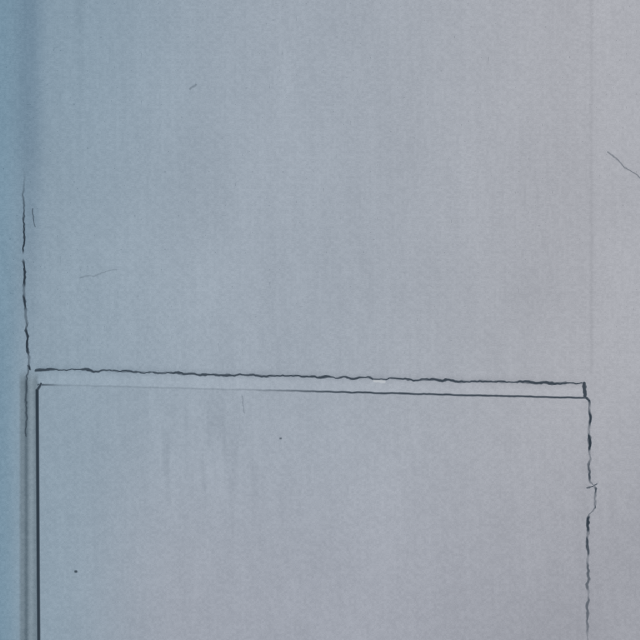
A Shadertoy shader for this texture:

```glsl
// Weathered blue-grey plaster wall with a recessed panel outlined by cracks.

float hash(vec2 p) {
    return fract(sin(dot(p, vec2(127.1, 311.7))) * 43758.5453);
}

float noise(vec2 p) {
    vec2 i = floor(p), f = fract(p);
    f = f * f * (3.0 - 2.0 * f);
    return mix(mix(hash(i), hash(i + vec2(1, 0)), f.x),
               mix(hash(i + vec2(0, 1)), hash(i + vec2(1, 1)), f.x), f.y);
}

float fbm(vec2 p) {
    float sum = 0.0, amp = 0.5;
    for (int i = 0; i < 5; i++) {
        sum += amp * noise(p);
        p = p * 2.03 + 17.3;
        amp *= 0.5;
    }
    return sum;
}

// Soft-edged line between two points
float stroke(vec2 p, vec2 a, vec2 b, float halfWidth) {
    vec2 d = b - a;
    float t = clamp(dot(p - a, d) / dot(d, d), 0.0, 1.0);
    float aa = 0.7 / iResolution.y + 0.0005;
    return 1.0 - smoothstep(halfWidth - aa, halfWidth + aa, length(p - a - d * t));
}

// Gaussian band across one axis
float band(float x, float centre, float width) {
    float d = (x - centre) / width;
    return exp(-d * d);
}

void mainImage(out vec4 fragColor, in vec2 fragCoord) {
    vec2 p = fragCoord / iResolution.xy;

    // Broad light: blue shade on the left, neutral grey on the right
    vec3 col = mix(vec3(0.555, 0.625, 0.680), vec3(0.620, 0.660, 0.705), smoothstep(0.03, 0.45, p.x));
    col = mix(col, vec3(0.660, 0.668, 0.695), smoothstep(0.35, 0.95, p.x));
    col = mix(col, vec3(0.630, 0.640, 0.680), 0.65 * smoothstep(0.45, 0.0, p.y) * smoothstep(0.06, 0.3, p.x));
    col -= vec3(0.030, 0.018, 0.012) * smoothstep(0.55, 1.0, p.y) * smoothstep(0.5, 0.05, p.x);
    col -= vec3(0.035, 0.036, 0.040) * smoothstep(0.55, 1.0, p.x) * smoothstep(0.4, 0.0, p.y);
    col += 0.012 * smoothstep(0.915, 0.945, p.x);

    // Left pillar and its grimy edge
    float below = smoothstep(0.425, 0.400, p.y);
    col = mix(col, vec3(0.455, 0.570, 0.645), 0.75 * smoothstep(0.05, 0.0, p.x));
    col -= vec3(0.075, 0.065, 0.055) * band(p.x, 0.045, 0.022) * (1.0 - below) * smoothstep(0.4, 0.95, p.y + 0.25 * fbm(p * vec2(60, 12)));
    col -= 0.035 * band(p.x, 0.125, 0.008) * smoothstep(0.7, 1.0, p.y) * fbm(p * vec2(40, 15));

    // Shaded groove beside the lower panel
    float groove = smoothstep(0.028, 0.034, p.x) * smoothstep(0.062, 0.056, p.x);
    col = mix(col, vec3(0.43, 0.49, 0.53), 0.75 * groove * below);
    col -= 0.09 * band(p.x, 0.041, 0.003) * below;
    col += 0.05 * band(p.x, 0.049, 0.004) * below;

    // Mottling, faint vertical stains and grain
    col += 0.035 * (fbm(p * 7.0) - 0.48);
    col += 0.025 * (fbm(p * vec2(45, 9)) - 0.48);
    col -= 0.05 * band(p.x, 0.30, 0.10) * band(p.y, 0.28, 0.09) * smoothstep(0.45, 0.8, fbm(p * vec2(50, 8) + 4.0));
    col += 0.030 * (noise(p * 256.0) - 0.5) + 0.018 * (hash(floor(p * 512.0)) - 0.5);
    float pit = smoothstep(0.91, 1.0, noise(p * 190.0 + 31.0));
    col -= 0.05 * pit * smoothstep(0.3, 0.6, p.y);

    // Jagged coordinates shared by all cracks
    vec2 rough = vec2(noise(p.yy * vec2(95, 0) + 3.0), noise(p.xx * vec2(80, 0) + 8.0)) - 0.5;
    rough += 0.5 * (vec2(noise(p * 240.0), noise(p * 240.0 + 50.0)) - 0.5);
    vec2 q = p + 0.0035 * rough;
    float chip = noise(p * vec2(65, 55) + 12.0);

    // Light slab lip between the two horizontal cracks
    float along = clamp((p.x - 0.058) / 0.857, 0.0, 1.0);
    float topEdge = mix(0.423, 0.400, along);
    float lowEdge = mix(0.398, 0.378, along);
    float inside = smoothstep(0.055, 0.065, p.x) * smoothstep(0.920, 0.910, p.x);
    float lip = smoothstep(lowEdge, lowEdge + 0.003, p.y) * smoothstep(topEdge, topEdge - 0.003, p.y);
    col += 0.018 * lip * inside;
    col -= 0.035 * inside * band(p.y, topEdge, 0.006);

    // Horizontal cracks, the lower one fading out towards the left
    float ink = stroke(q, vec2(0.055, 0.423), vec2(0.43, 0.4125), 0.0007 + 0.0014 * chip) * 0.85;
    ink = max(ink, stroke(q, vec2(0.43, 0.4125), vec2(0.915, 0.400), 0.0006 + 0.0016 * chip) * 0.9);
    float fade = 0.12 + 0.78 * smoothstep(0.36, 0.56, p.x) + 0.6 * smoothstep(0.10, 0.06, p.x);
    ink = max(ink, stroke(p + 0.001 * rough, vec2(0.060, 0.399), vec2(0.918, 0.378), 0.0013) * fade);

    // Left cracks: ragged above, straight and deep below
    float ragged = smoothstep(0.15, 0.5, chip) * smoothstep(0.75, 0.62, p.y);
    ink = max(ink, stroke(q, vec2(0.037, 0.735), vec2(0.037, 0.58), 0.0014) * ragged);
    ink = max(ink, stroke(q, vec2(0.037, 0.58), vec2(0.045, 0.425), 0.0018) * (0.4 + 0.6 * ragged));
    ink = max(ink, stroke(q, vec2(0.050, 0.675), vec2(0.054, 0.647), 0.0008) * 0.5);
    ink = max(ink, stroke(q, vec2(0.043, 0.43), vec2(0.041, 0.32), 0.0012) * 0.6);
    ink = max(ink, stroke(p, vec2(0.058, 0.390), vec2(0.0605, -0.01), 0.0023));
    ink = max(ink, stroke(p, vec2(0.058, 0.390), vec2(0.064, 0.400), 0.0018) * 0.9);

    // Right crack with a chipped bulge, broken up towards the bottom
    float bulge = 0.009 * smoothstep(0.195, 0.208, p.y) * smoothstep(0.25, 0.235, p.y);
    float broken = mix(0.35, 1.0, smoothstep(0.3, 0.55, chip)) * mix(0.55, 1.0, smoothstep(0.08, 0.2, p.y));
    ink = max(ink, stroke(q, vec2(0.914, 0.400), vec2(0.915, 0.380), 0.0026) * 0.9);
    ink = max(ink, stroke(q, vec2(0.915, 0.380), vec2(0.922, 0.375), 0.0018) * 0.9);
    ink = max(ink, stroke(q - vec2(bulge, 0), vec2(0.922, 0.375), vec2(0.917, -0.01), 0.0010 + 0.0016 * chip) * broken);
    ink = max(ink, stroke(q, vec2(0.917, 0.238), vec2(0.931, 0.243), 0.0010) * 0.7);

    // Faint seam, hairlines and specks
    col -= 0.022 * band(p.x, 0.924, 0.003) * smoothstep(0.40, 0.44, p.y);
    ink = max(ink, stroke(q, vec2(0.950, 0.762), vec2(1.01, 0.712), 0.0009) * 0.4);
    ink = max(ink, stroke(q, vec2(0.125, 0.565), vec2(0.180, 0.578), 0.0009) * 0.18);
    ink = max(ink, stroke(q, vec2(0.380, 0.380), vec2(0.382, 0.355), 0.0009) * 0.18);
    ink = max(ink, stroke(q, vec2(0.297, 0.861), vec2(0.307, 0.868), 0.0016) * 0.25);
    ink = max(ink, stroke(p, vec2(0.118, 0.107), vec2(0.119, 0.107), 0.0018) * 0.8);
    ink = max(ink, stroke(p, vec2(0.438, 0.315), vec2(0.439, 0.315), 0.0012) * 0.6);
    col = mix(col, vec3(0.15, 0.19, 0.23), clamp(ink, 0.0, 1.0) * 0.9);
    col = mix(col, vec3(0.75, 0.77, 0.79), 0.8 * stroke(q, vec2(0.586, 0.406), vec2(0.602, 0.405), 0.0022));

    fragColor = vec4(col, 1.0);
}
```
